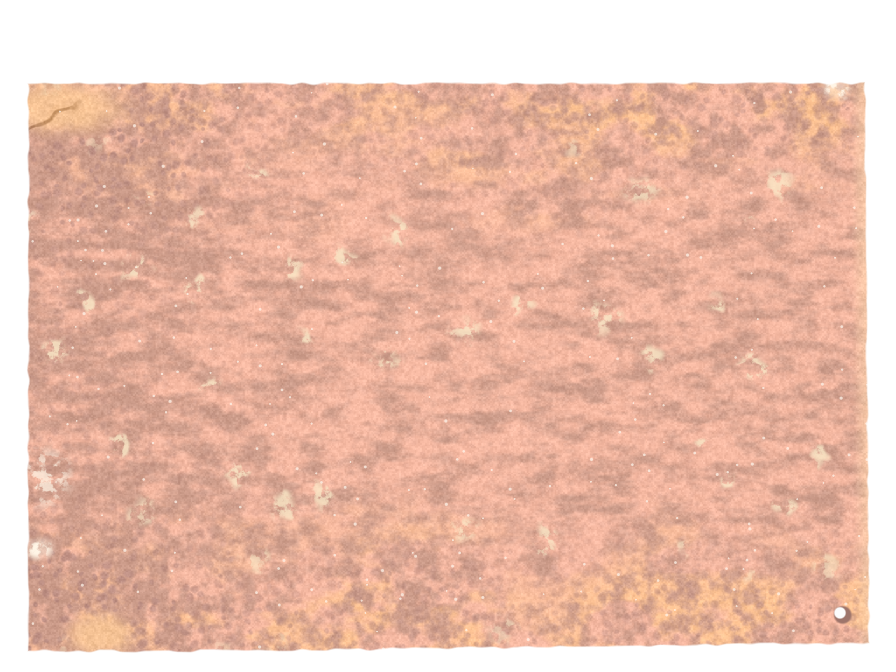
Write a WebGL 1 fragment shader that draws this texture.

```glsl
precision highp float;
// A sunlit rusty metal plate with pits, streaks and pale flecks on white.
uniform vec2 u_resolution;

float hash(vec2 p) {
  vec3 q = fract(p.xyx * vec3(0.1031, 0.1030, 0.0973));
  q += dot(q, q.yzx + 33.33);
  return fract((q.x + q.y) * q.z);
}

float noise(vec2 p) {
  vec2 i = floor(p), f = fract(p);
  f = f * f * (3.0 - 2.0 * f);
  return mix(mix(hash(i), hash(i + vec2(1, 0)), f.x),
             mix(hash(i + vec2(0, 1)), hash(i + vec2(1, 1)), f.x), f.y);
}

float fbm(vec2 p) {
  float sum = 0.0, amp = 0.533;
  for (int i = 0; i < 4; i++) {
    sum += amp * noise(p);
    p = mat2(1.98, 0.22, -0.22, 1.98) * p + 17.3;
    amp *= 0.5;
  }
  return sum;
}

// Soft round dots scattered one per cell; chance sets how many cells are filled.
float dots(vec2 p, float cell, float chance, float radius, float seed) {
  vec2 g = p / cell, base = floor(g);
  float cover = 0.0;
  for (int y = -1; y <= 1; y++) {
    for (int x = -1; x <= 1; x++) {
      vec2 id = base + vec2(x, y);
      vec2 center = id + vec2(hash(id + seed), hash(id + seed + 41.0));
      float size = radius * (0.6 + 0.6 * hash(id + seed + 83.0));
      float filled = step(hash(id + seed + 127.0), chance);
      cover = max(cover, filled * (1.0 - smoothstep(0.45, 1.2, length(g - center) * cell / size)));
    }
  }
  return cover;
}

float blob(vec2 p, vec2 center, vec2 size) {
  return 1.0 - smoothstep(0.3, 1.0, length((p - center) / size));
}

void main() {
  vec2 p = gl_FragCoord.xy / u_resolution.y;
  float pixel = 1.0 / u_resolution.y;
  vec2 wobble = vec2(noise(p * 60.0), noise(p * 60.0 + 50.0)) - 0.5;

  // Plate outline, slightly skewed with rough edges
  float right = 1.294 - 0.008 * p.y;
  float bottom = 0.031 + 0.011 * smoothstep(0.2, 1.3, p.x);
  vec2 inset = min(p - vec2(0.042, bottom), vec2(right, 0.876) - p) + 0.004 * wobble;
  float edge = min(inset.x, inset.y);
  float plate = smoothstep(-pixel, 1.5 * pixel, edge);

  // Large zones: orange rims, shaded left side
  float cloud = fbm(p * vec2(5.0, 8.0));
  float rim = smoothstep(0.18, 0.42, abs(p.y - 0.47) + 0.3 * (cloud - 0.5));
  float left = 1.0 - smoothstep(0.04, 0.5, p.x + 0.25 * (cloud - 0.5));
  float corner = blob(p, vec2(0.13, 0.75), vec2(0.3, 0.17))
               + blob(p, vec2(0.1, 0.1), vec2(0.25, 0.13));

  // Horizontal streaks in the middle, rounder mottling by the rims
  float streak = fbm(p * vec2(26.0, 66.0));
  float mottle = fbm(p * 62.0 + 9.0);
  float tone = mix(streak, mottle, 0.25 + 0.6 * rim);
  tone += 0.11 * left + 0.07 * corner + 0.12 * (cloud - 0.5);
  float wear = smoothstep(0.35, 0.75, tone);
  vec3 pink = vec3(0.97, 0.73, 0.64);
  vec3 orange = vec3(1.0, 0.77, 0.58);
  float rust = rim * smoothstep(0.42, 0.64, fbm(p * vec2(14.0, 24.0) + 31.0));
  vec3 color = mix(pink, orange, rust * (1.0 - 0.5 * left));
  color = mix(color, vec3(0.80, 0.61, 0.54), wear);

  // Dark pits, densest near the rims and the left corners
  vec2 bent = p + 0.006 * wobble;
  float pits = dots(bent, 0.017, 0.65, 0.0065, 3.0);
  float pitting = 0.12 + 0.33 * rim + 0.2 * left + 0.3 * corner;
  color = mix(color, vec3(0.73, 0.55, 0.51), pits * min(pitting, 0.85));

  // Bare orange corners and a sun-bleached right edge
  float bare = blob(bent, vec2(0.09, 0.84), vec2(0.13, 0.055))
             + blob(bent, vec2(0.15, 0.055), vec2(0.07, 0.045));
  color = mix(color, vec3(0.99, 0.79, 0.59), 0.85 * min(bare, 1.0));
  float crack = abs(p.y - 0.812 - 0.5 * (p.x - 0.05) + 0.012 * wobble.y);
  color -= 0.18 * (1.0 - smoothstep(0.001, 0.005, crack)) * (1.0 - smoothstep(0.1, 0.13, p.x));
  color = mix(color, vec3(0.98, 0.82, 0.67), 0.6 * (1.0 - smoothstep(0.0, 0.025, right - p.x)));

  // Fine grain
  color += 0.07 * (noise(p * 210.0) - 0.5) + 0.05 * (hash(floor(p * 384.0)) - 0.5);

  // Cream flecks with ragged borders, and tiny glints
  float ragged = smoothstep(0.42, 0.62, fbm(p * 95.0 + 5.0));
  float flecks = dots(p + 0.02 * wobble, 0.095, 0.42, 0.021, 61.0) * ragged * (1.0 - rim * 0.6);
  color = mix(color, vec3(0.98, 0.91, 0.78), 0.8 * flecks);
  color = mix(color, vec3(0.99, 0.95, 0.91), 0.75 * dots(p, 0.022, 0.12, 0.0024, 19.0));

  // Flaked paint on the left edge and the top right corner
  float flaked = blob(bent, vec2(0.06, 0.185), vec2(0.03, 0.022))
               + 0.7 * blob(bent, vec2(0.07, 0.29), vec2(0.05, 0.06)) * ragged
               + blob(bent, vec2(1.245, 0.868), vec2(0.03, 0.022));
  color = mix(color, vec3(1.0, 0.96, 0.9), min(flaked, 1.0) * (0.4 + 0.6 * ragged));

  // Bolt hole with a shaded lower wall
  vec2 hole = p - vec2(1.254, 0.085);
  color = mix(color, vec3(0.62, 0.46, 0.42), 1.0 - smoothstep(0.011, 0.015, length(hole)));
  color = mix(color, vec3(0.99), 1.0 - smoothstep(0.007, 0.010, length(hole + vec2(0.004, -0.003))));

  gl_FragColor = vec4(mix(vec3(1.0), color, plate), 1.0);
}
```
